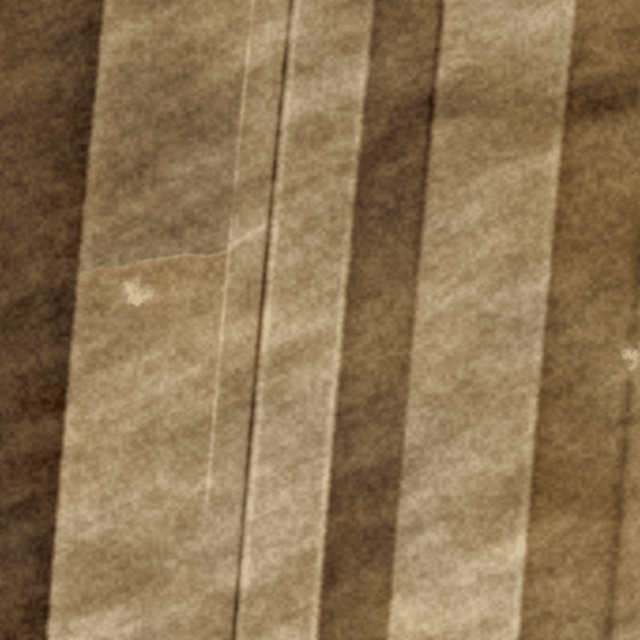
Give the GLSL for this texture, as a WebGL 1 fragment shader.

```glsl
precision highp float;
// Aged stone in tall leaning strips of tan and dark brown.
// Strips are steps along a sheared axis; layered value noise adds stains,
// slanting streaks and grain, and one tone ramp supplies the colours.
uniform vec2 u_resolution;

float hash(vec2 p) {
  vec3 q = fract(p.xyx * vec3(0.1031, 0.1030, 0.0973));
  q += dot(q, q.yzx + 33.33);
  return fract((q.x + q.y) * q.z);
}

float noise(vec2 p) {
  vec2 i = floor(p), f = fract(p);
  f = f * f * (3.0 - 2.0 * f);
  return mix(mix(hash(i), hash(i + vec2(1, 0)), f.x),
             mix(hash(i + vec2(0, 1)), hash(i + vec2(1, 1)), f.x), f.y);
}

// Layered noise centred on zero
float fbm(vec2 p) {
  float sum = 0.0, amp = 0.5;
  for (int i = 0; i < 5; i++) {
    sum += amp * (noise(p) - 0.5);
    p = mat2(1.6, 1.2, -1.2, 1.6) * p + 7.3;
    amp *= 0.56;
  }
  return sum;
}

float edge(float s, float at) { return smoothstep(-0.006, 0.006, s - at); }

float ridge(float d, float width) { return exp(-d * d / (width * width)); }

// Soft band that fades away to the right of a strip edge
float shade(float d, float width) {
  return smoothstep(-0.005, 0.005, d) * exp(-max(d, 0.0) / width);
}

vec3 stoneColour(float tone) {
  float t = clamp(tone, -0.35, 1.2);
  vec3 bow = vec3(0.0, 0.05, 0.19) * max(t * (1.0 - t), 0.0);
  return mix(vec3(0.33, 0.24, 0.16), vec3(0.75, 0.66, 0.53), t) - bow;
}

void main() {
  vec2 uv = gl_FragCoord.xy / u_resolution;
  float x = uv.x, y = uv.y;

  // Sheared axis, bowed a little, with faintly rough strip edges
  float line = x - 0.09 * y + 0.012 * y * (1.0 - y);
  float s = line + 0.004 * fbm(uv * vec2(40.0, 70.0));

  // Strip tones, left to right
  float tone = mix(0.08, 0.80 - 0.22 * y, edge(s, 0.073));
  tone = mix(tone, 0.74 - 0.10 * y, edge(s, 0.308));
  tone = mix(tone, 0.90 - 0.27 * y, edge(s, 0.365));
  tone = mix(tone, 0.31, edge(s, 0.496));
  tone = mix(tone, 0.86 - 0.10 * y, edge(s, 0.606));
  tone = mix(tone, 0.47, edge(s, 0.811));
  tone = mix(tone, 0.60, edge(s, 0.957));
  float pale = edge(s, 0.073) - edge(s, 0.496) + edge(s, 0.606) - edge(s, 0.811);

  // Stains, streaks rising to the right, and soft grain
  vec2 along = mat2(0.92, -0.39, 0.39, 0.92) * (uv + 0.02 * fbm(uv * 8.0));
  float stain = fbm(uv * vec2(5.0, 8.0) + 3.0);
  float streak = fbm(along * vec2(5.0, 22.0) + 11.0);
  float fine = fbm(along * vec2(18.0, 60.0) + 31.0);
  float grain = noise(uv * 170.0) + noise(uv * 100.0 + 40.0) - 1.0;
  tone += 0.45 * stain + 0.62 * streak * mix(0.75, 1.0, pale);
  tone += 0.20 * fine + 0.18 * grain + 0.16 * fbm(uv * 42.0);

  // Crack across the wide strip: dull above, warm below
  float wide = edge(s, 0.073) * (1.0 - edge(s, 0.308));
  float crack = y - 0.57 - 0.17 * (x - 0.13) - 0.03 * fbm(uv * 18.0);
  float above = smoothstep(-0.004, 0.004, crack) * exp(-max(crack, 0.0) * 6.0);
  float below = smoothstep(-0.004, 0.004, -crack) * exp(min(crack, 0.0) * 9.0);
  tone -= wide * (0.22 * above + 0.10 * below);
  tone += 0.18 * ridge(crack, 0.003) * wide;
  float spur = y - 0.61 - 0.6 * (x - 0.35);
  tone += 0.20 * ridge(spur, 0.006) * edge(s, 0.29) * (1.0 - edge(s, 0.365));

  // Pale seam with a dark stain beneath it at the upper right
  float warp = 0.05 * fbm(uv * 10.0);
  float seam = y - 0.92 + 0.10 * exp(-max(x - 0.58, 0.0) * 22.0) - warp;
  float right = smoothstep(0.57, 0.62, x);
  tone += right * 0.16 * ridge(seam, 0.006) * noise(vec2(x * 30.0, 5.0));
  tone -= right * 0.30 * ridge(seam + 0.075 + warp, 0.035);

  // Thin pale rims, worn along their length
  float wear = 0.4 + 0.6 * noise(vec2(4.0, y * 22.0));
  tone += 0.34 * wear * ridge(line - 0.306, 0.004) * smoothstep(0.08, 0.3, y);
  tone += 0.30 * wear * ridge(line - 0.376, 0.005);
  tone += 0.30 * wear * ridge(line - 0.488, 0.005) * (1.1 - 0.6 * y);
  tone += 0.10 * ridge(s - 0.083, 0.008) + 0.12 * ridge(s - 0.802, 0.006);

  // Dark grooves and shadows beside the edges
  tone -= 0.60 * ridge(line - 0.365, 0.0042) * (0.6 + 0.6 * noise(vec2(3.0, y * 30.0)));
  tone -= 0.22 * shade(s - 0.496, 0.020) + 0.24 * shade(s - 0.811, 0.015);
  tone -= 0.25 * ridge(s - 0.600, 0.005) * smoothstep(0.4, 0.9, y);
  tone -= 0.24 * shade(0.073 - s, 0.04) + 0.22 * ridge(s - 0.950, 0.010);

  // Small chalky chips
  vec2 rough = uv + 0.05 * vec2(fbm(uv * 45.0), fbm(uv * 45.0 + 9.0));
  float chips = ridge(length(rough - vec2(0.213, 0.542)), 0.012);
  chips += ridge(length((rough - vec2(0.990, 0.445)) * vec2(1.0, 0.7)), 0.013);
  chips += 0.5 * ridge(length(rough - vec2(0.742, 0.040)), 0.014);

  // Colour, with rusty and greyish patches
  vec3 colour = stoneColour(tone);
  float rust = 0.9 * fbm(uv * 6.0 + 21.0) + wide * (0.5 * below - 0.3 * above);
  rust += 0.35 * edge(s, 0.811) - 0.10 * pale;
  colour += vec3(0.03, 0.0, -0.04) * rust;
  colour = mix(colour, vec3(0.86, 0.79, 0.65), clamp(chips, 0.0, 1.0) * 0.85);
  gl_FragColor = vec4(clamp(colour, 0.0, 1.0), 1.0);
}
```
